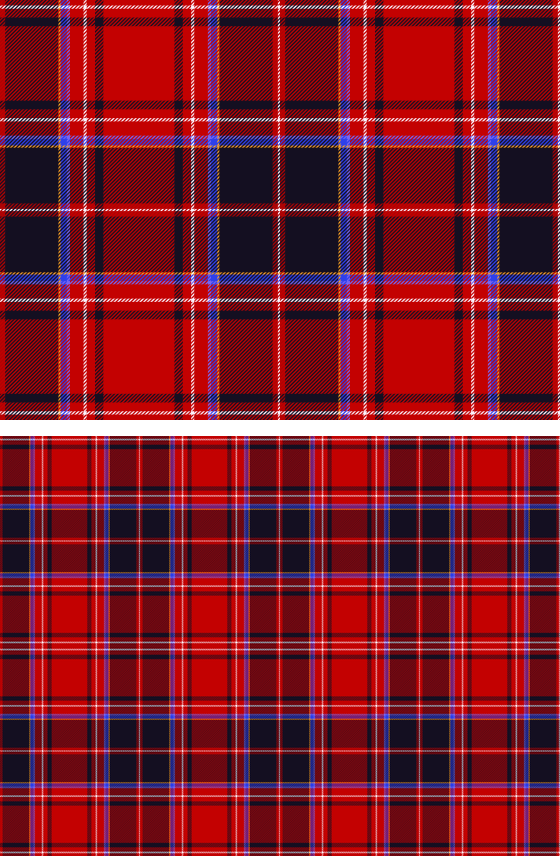
Top: one tile. Bottom: repeated 2 by 2.
Write a Shadertoy shader that draws this pattern.

```glsl
// Seamless twill-woven tartan in red, near-black and blue with white and orange lines.

const vec2 CANVAS = vec2(512.0, 384.0);   // width units across and down the canvas
const vec2 REPEATS = vec2(2.0, 1.0);      // whole mirrored repeats per canvas
const vec2 SPAN = vec2(268.0, 384.0);     // sett units covered by one repeat
const vec2 PIVOT = vec2(255.0, 192.0);    // place where the sett mirrors
const float HALF_SETT = 134.0;            // distance from pivot to pivot
const float TWILL = 128.0 / 38.0;         // diagonal pitch; divides both canvas sides
const float WEAVE_SOFTNESS = 1.6;         // blur of the diagonal edges, in pixels

const vec3 RED = vec3(0.765, 0.005, 0.005);
const vec3 DEEP_RED = vec3(0.68, 0.01, 0.015);
const vec3 DARK = vec3(0.08, 0.06, 0.13);
const vec3 BLUE = vec3(0.18, 0.25, 0.92);
const vec3 LAVENDER = vec3(0.46, 0.40, 0.95);
const vec3 ORANGE = vec3(1.0, 0.64, 0.13);
const vec3 WHITE = vec3(0.98, 0.96, 1.0);

// Each stripe starts at this distance from the pivot and runs to the next.
const int STRIPES = 11;
const float STARTS[STRIPES] = float[](
    0.0, 1.0, 6.0, 57.0, 59.0, 65.0, 68.0, 81.0, 84.0, 92.0, 100.0);
const vec3 COLOURS[STRIPES] = vec3[](
    WHITE, DEEP_RED, DARK, ORANGE, BLUE, LAVENDER, RED, WHITE, RED, DARK, RED);

// Antialiased step, as wide as the given blur
float coverage(float signedDistance, float blur) {
    return clamp(signedDistance / blur + 0.5, 0.0, 1.0);
}

// Yarn colour at a distance from the pivot
vec3 settColour(float dist, float pixel) {
    vec3 colour = COLOURS[0];
    for (int i = 1; i < STRIPES; i++) {
        colour = mix(colour, COLOURS[i], coverage(dist - STARTS[i], pixel));
    }
    return colour;
}

// 1 where the warp lies on top, 0 where the weft does
float warpOnTop(vec2 place, float pixel) {
    float diagonal = fract((place.x - place.y) / TWILL);
    float fromCentre = abs(diagonal - 0.5) * TWILL;
    return coverage(0.25 * TWILL - fromCentre, WEAVE_SOFTNESS * pixel);
}

void mainImage(out vec4 fragColor, in vec2 fragCoord) {
    vec2 unitsPerPixel = CANVAS / iResolution.xy;
    vec2 place = fragCoord * unitsPerPixel;

    // Mirror each repeat about its pivot, then fold back at the sett's far end
    vec2 phase = fract((place - PIVOT) * REPEATS / CANVAS + 0.5);
    vec2 dist = abs(phase - 0.5) * SPAN;
    dist = HALF_SETT - abs(HALF_SETT - dist);

    // Weave vertical warp and horizontal weft
    vec2 pixel = SPAN * REPEATS / iResolution.xy;
    vec3 warp = settColour(dist.x, pixel.x);
    vec3 weft = settColour(dist.y, pixel.y);
    float twillPixel = max(unitsPerPixel.x, unitsPerPixel.y);
    fragColor = vec4(mix(weft, warp, warpOnTop(place, twillPixel)), 1.0);
}
```
